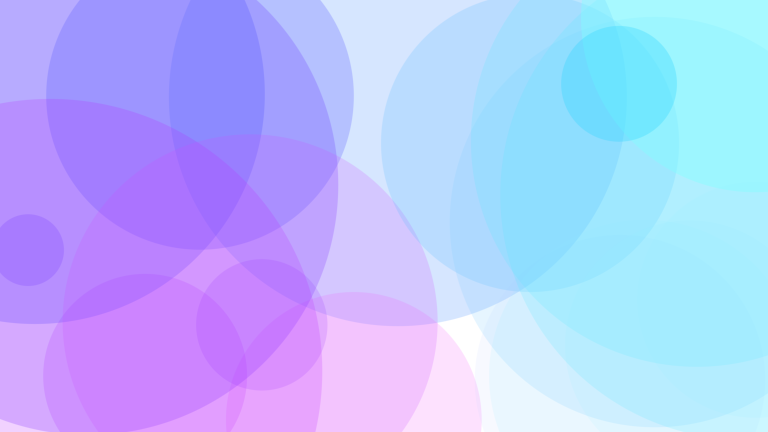
This background is drawn by a Shadertoy shader. Its source:

```glsl
// Signed distance to a circle
float circleDistance(vec2 p, vec2 center, float radius) {
    return length(p - center) - radius;
}

// Lay a translucent disc over a colour; circle = center.xy, radius
vec3 addDisc(vec3 base, vec2 p, vec3 circle, vec3 tint, float opacity) {
    float edge = 0.75 / iResolution.y;
    float cover = 1.0 - smoothstep(-edge, edge, circleDistance(p, circle.xy, circle.z));
    return mix(base, tint, cover * opacity);
}

// Large blue and violet discs on the left
vec3 addViolets(vec3 col, vec2 p) {
    vec3 indigo = vec3(0.32, 0.32, 1.0);
    vec3 violet = vec3(0.45, 0.20, 1.0);
    vec3 orchid = vec3(0.72, 0.12, 1.0);
    col = addDisc(col, p, vec3(0.204, 0.572, 0.579), violet, 0.25);
    col = addDisc(col, p, vec3(0.463, 0.778, 0.356), indigo, 0.25);
    col = addDisc(col, p, vec3(0.081, 0.782, 0.532), indigo, 0.27);
    col = addDisc(col, p, vec3(0.116, 0.141, 0.630), orchid, 0.20);
    col = addDisc(col, p, vec3(0.579, 0.255, 0.434), vec3(0.8, 0.3, 1.0), 0.20);
    return addDisc(col, p, vec3(0.065, 0.421, 0.083), violet, 0.22);
}

// Pink discs along the lower left
vec3 addPinks(vec3 col, vec2 p) {
    vec3 magenta = vec3(0.75, 0.15, 1.0);
    vec3 pink = vec3(0.96, 0.42, 0.98);
    col = addDisc(col, p, vec3(0.819, 0.028, 0.296), pink, 0.20);
    col = addDisc(col, p, vec3(0.336, 0.130, 0.236), magenta, 0.18);
    return addDisc(col, p, vec3(0.606, 0.248, 0.152), vec3(0.55, 0.2, 1.0), 0.18);
}

// Sky and cyan discs on the right
vec3 addCyans(vec3 col, vec2 p) {
    vec3 sky = vec3(0.30, 0.72, 1.0);
    vec3 cyan = vec3(0.33, 0.90, 1.0);
    vec3 aqua = vec3(0.50, 1.00, 1.0);
    vec3 mist = vec3(0.55, 0.92, 1.0);
    col = addDisc(col, p, vec3(1.435, 0.120, 0.336), vec3(0.75, 0.8, 1.0), 0.12);
    col = addDisc(col, p, vec3(1.227, 0.669, 0.345), sky, 0.20);
    col = addDisc(col, p, vec3(1.516, 0.486, 0.475), vec3(0.5, 0.8, 1.0), 0.20);
    col = addDisc(col, p, vec3(1.613, 0.674, 0.523), cyan, 0.20);
    col = addDisc(col, p, vec3(1.725, 0.549, 0.567), cyan, 0.20);
    col = addDisc(col, p, vec3(1.493, 0.130, 0.361), mist, 0.12);
    col = addDisc(col, p, vec3(1.597, 0.201, 0.289), mist, 0.10);
    col = addDisc(col, p, vec3(1.748, 0.306, 0.273), mist, 0.10);
    col = addDisc(col, p, vec3(1.748, 0.958, 0.403), aqua, 0.40);
    return addDisc(col, p, vec3(1.433, 0.806, 0.134), vec3(0.15, 0.83, 1.0), 0.30);
}

void mainImage(out vec4 fragColor, in vec2 fragCoord) {
    // Height-based units, centred on a 16:9 frame
    vec2 p = (fragCoord - 0.5 * iResolution.xy) / iResolution.y + vec2(8.0 / 9.0, 0.5);

    // Central blue disc bridges both colour groups
    vec3 periwinkle = vec3(0.35, 0.60, 1.0);
    vec3 col = addDisc(vec3(1.0), p, vec3(0.921, 0.775, 0.530), periwinkle, 0.25);
    col = addPinks(col, p);
    col = addViolets(col, p);
    col = addCyans(col, p);
    fragColor = vec4(col, 1.0);
}
```
